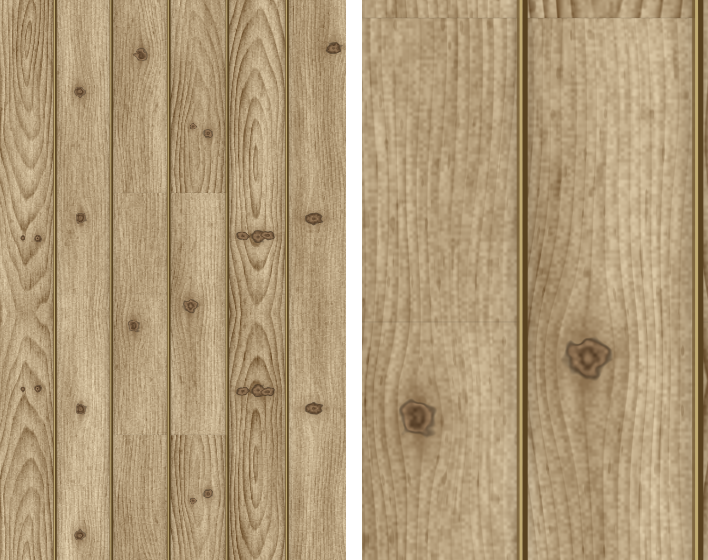
Left, the full canvas; right, a detail of the centre.
Write a Shadertoy shader that draws this texture.

```glsl
// Six upright pine boards with dark and pale grooves between them.
// Grain is nested ovals or straight streaks, bent aside by knots; boards are
// mirrored about a line below mid height and broken by faint butt joints.

float hash(vec2 p) {
    return fract(sin(dot(p, vec2(12.9898, 78.233))) * 43758.5453);
}

float noise(vec2 p) {
    vec2 i = floor(p), f = fract(p);
    f = f * f * (3.0 - 2.0 * f);
    return mix(mix(hash(i), hash(i + vec2(1, 0)), f.x),
               mix(hash(i + vec2(0, 1)), hash(i + vec2(1, 1)), f.x), f.y);
}

float band(float d, float halfWidth, float aa) {
    return 1.0 - smoothstep(halfWidth - aa, halfWidth + aa, abs(d));
}

// Main knot of each board: across, distance from the mirror line, radius
const vec3 lowerKnots[6] = vec3[6](
    vec3(.070, .134, .0065), vec3(.047, .171, .0095), vec3(.041, -.022, .0110),
    vec3(.038, .013, .0120), vec3(.053, .137, .0100), vec3(.045, .169, .0105));
const vec3 upperKnots[6] = vec3[6](
    vec3(0), vec3(.046, .396, .0095), vec3(.053, .462, .0110),
    vec3(.069, .322, .0080), vec3(0), vec3(.079, .474, .0095));

// Height of the oval figure; zero gives straight grain
const float ovalHeight[6] = float[6](.49, 0., 0., .30, .26, 0.);

void mainImage(out vec4 fragColor, in vec2 fragCoord) {
    vec2 uv = fragCoord / iResolution.xy;
    float aa = 0.6 / iResolution.y;

    // Boards widen slightly to the right
    float k = 50.0 * (sqrt(1.0 + 0.253 * uv.x) - 1.0);
    int board = clamp(int(k), 0, 5);
    float id = float(board);
    float side = uv.y - 0.44;
    vec2 p = vec2((k - id) * 0.103, abs(side));

    // Butt joints
    bool shortBoard = board == 2 || board == 3;
    float outer = shortBoard ? step(0.216, p.y) : 0.0;
    float upper = board != 3 && board != 5 ? step(0.035, side) : 0.0;
    float seed = id * 7.3 + outer * 3.1;

    // Knots: gather their colour and push the grain around them
    vec2 g = p;
    float knot = 0.0, halo = 0.0;
    vec3 knotColor = vec3(0);
    for (int i = 0; i < 6; i++) {
        int row = i / 3, extra = i % 3;
        vec3 c = row == 0 ? lowerKnots[board] : upperKnots[board];
        bool cluster = board == 0 || board == 4 || (board == 3 && row == 1);
        if (c.z == 0.0 || (extra == 1 && !cluster) || (extra == 2 && board != 4)) continue;
        if (extra == 1) c += vec3(-.027, board == 3 ? .012 : .001, -.0025);
        if (extra == 2) c += vec3(.017, .003, -.002);

        float y = shortBoard && row == 0 ? side : p.y;
        vec2 q = vec2(p.x, y) - c.xy;
        float wide = board >= 4 ? 0.7 : 0.95;
        float r = length(q * vec2(wide, 1.0)) / c.z
                + 0.5 * (noise(q * 190.0 + id * 9.0 + float(i)) - 0.5);
        float mask = 1.0 - smoothstep(0.75, 1.1, r);
        float rings = 0.5 + 0.5 * sin(r * 7.5 + id);
        rings = mix(rings, noise(q * 450.0 + id), 0.4);
        knotColor = mix(knotColor, mix(vec3(.32, .23, .14), vec3(.62, .50, .37), rings), mask);
        knot = max(knot, mask);

        // Stained rim, with a vein that trails along or across the grain
        vec2 t = board >= 4 ? q.yx : q;
        float vein = exp(-pow(t.x / c.z * 2.6, 2.0) - abs(t.y) / c.z * 0.6);
        halo = max(halo, 0.4 * exp(-0.4 * r * r) + 0.5 * vein);
        g.x -= 0.75 * q.x * exp(-dot(q, q * vec2(1.0, 0.35)) / (5.0 * c.z * c.z));
    }

    // Growth rings: wide in the ovals, fine and pale in straight grain
    bool oval = ovalHeight[board] > 0.0 && !(board == 3 && outer < 0.5);
    g.x += 0.014 * (noise(vec2(g.x * 18.0, g.y * 7.0) + seed) - 0.5);
    vec2 heart = oval ? vec2(.052, ovalHeight[board]) : vec2(-.05, .2);
    float growth = length((g - heart) * vec2(1.0, oval ? 0.16 : 0.03)) * (oval ? 120.0 : 150.0)
                 + 0.7 * noise(vec2(g.x * 70.0, g.y * 12.0) + seed);
    float late = pow(fract(growth), 2.3) * (1.0 - smoothstep(0.84, 1.0, fract(growth)));
    late *= (oval ? 1.2 : 0.5) * (0.3 + 1.4 * noise(vec2(g.x * 40.0, g.y * 6.0) + seed));

    // Fibres, pores, long streaks, blotches and board tone
    float fibre = noise(vec2(g.x * 420.0, p.y * 36.0) + seed) - 0.5;
    float speck = noise(vec2(p.x, uv.y) * 480.0 + seed) - 0.5;
    float pore = smoothstep(0.80, 0.95, noise(vec2(g.x * 330.0, p.y * 85.0) + seed * 5.0));
    float streak = noise(vec2(g.x * 55.0, p.y * 3.0) + seed * 2.0) - 0.5;
    float blotch = noise(vec2(p.x * 24.0, uv.y * 6.0) + seed) - 0.5;
    float tone = hash(vec2(id + upper * 9.0, outer + 2.0)) - 0.5;
    float dark = 0.17 + 0.95 * late + 0.42 * fibre + 0.46 * speck + 0.35 * pore
               + 0.42 * streak + 0.5 * blotch + 0.12 * tone;
    vec3 color = mix(vec3(.780, .697, .560), vec3(.560, .455, .315), dark);

    // Thin shadow at the joints
    float joint = shortBoard ? band(p.y - 0.216, 0.0006, aa) : 0.0;
    if (board != 3 && board != 5) joint = max(joint, band(side - 0.035, 0.0006, aa));
    color *= 1.0 - 0.05 * joint;

    color = mix(color, vec3(.46, .34, .21), halo);
    color = mix(color, knotColor, knot);

    // Grooves: soft shade, pale bevel, dark gap
    float d = (k - clamp(round(k), 1.0, 5.0)) * 0.103;
    color *= 1.0 - 0.24 * exp(-abs(d) / 0.004);
    color = mix(color, vec3(.47, .37, .21), 0.8 * band(d + 0.0028, 0.0010, aa));
    color = mix(color, vec3(.76, .68, .45), band(d + 0.0012, 0.0009, aa));
    color = mix(color, vec3(.35, .26, .12), band(d - 0.0012, 0.0015, aa));

    fragColor = vec4(color, 1.0);
}
```
